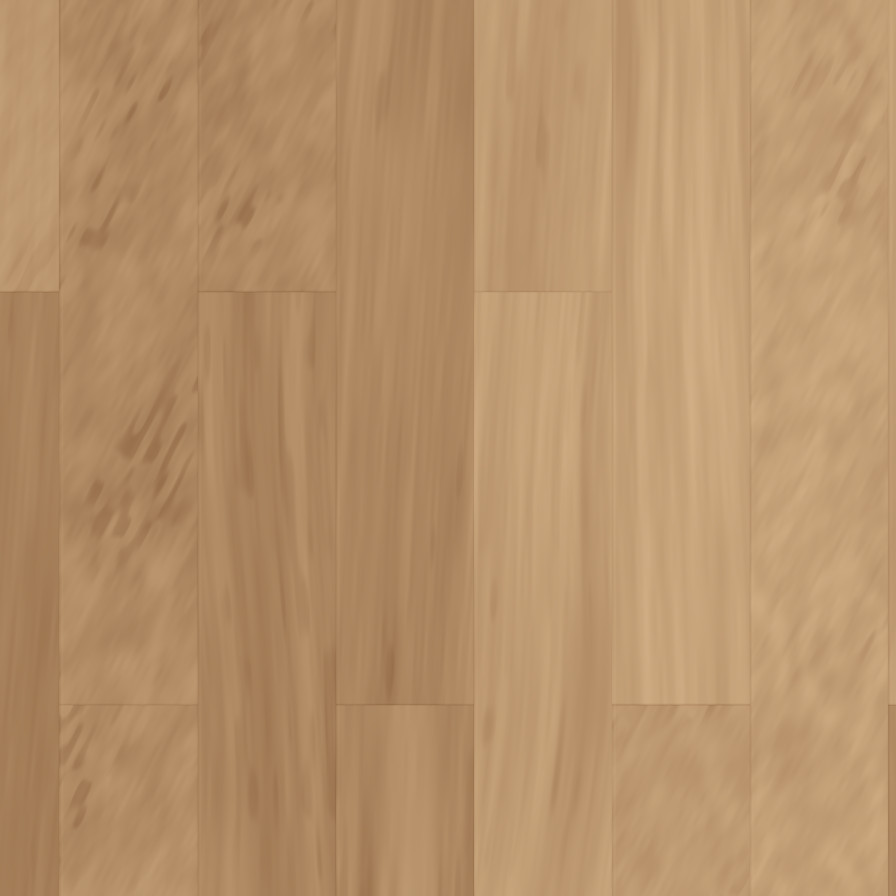
A WebGL 2 fragment shader for this texture:

```glsl
#version 300 es
precision highp float;
// Staggered hardwood floor: upright planks with straight or figured grain.

uniform vec2 u_resolution;
out vec4 fragColor;

const vec3 DARK_WOOD = vec3(0.65, 0.50, 0.35);
const vec3 LIGHT_WOOD = vec3(0.78, 0.64, 0.48);

const float PLANK_WIDTH = 0.1542;
const float PLANK_LENGTH = 1.1;
const float FIRST_SEAM = 0.0664;
const float JOINT_EVEN = 0.6745;
const float JOINT_ODD = 0.2135;
const float LONG_COLUMN = 6.0;   // its end joint slides out of view
const float LONG_SHIFT = 0.4;
const float SEAM_HALF_WIDTH = 0.0008;
const float SEAM_DEPTH = 0.26;
const float JOINT_DEPTH = 0.55;

// Per column: upper tone, lower tone, upper figure, lower figure
const vec4 COLUMNS[8] = vec4[8](
  vec4(0.62, 0.20, 0.6, 0.0), vec4(0.33, 0.50, 1.0, 1.0),
  vec4(0.32, 0.20, 1.0, 0.0), vec4(0.24, 0.30, 0.0, 0.0),
  vec4(0.84, 0.86, 0.1, 0.0), vec4(0.84, 0.70, 0.0, 0.9),
  vec4(0.84, 0.84, 1.0, 1.0), vec4(0.80, 0.30, 0.0, 0.0));

float hash(vec2 cell) {
  uvec2 q = uvec2(ivec2(cell)) * uvec2(1597334673u, 3812015801u);
  uint n = (q.x ^ q.y) * 1597334673u;
  n = (n ^ (n >> 15)) * 2246822519u;
  n ^= n >> 13;
  return float(n >> 8) / 16777216.0;
}

// Smooth value noise, centred on zero
float noise(vec2 p) {
  vec2 i = floor(p), f = fract(p);
  f = f * f * (3.0 - 2.0 * f);
  float low = mix(hash(i), hash(i + vec2(1, 0)), f.x);
  float high = mix(hash(i + vec2(0, 1)), hash(i + vec2(1, 1)), f.x);
  return mix(low, high, f.y) - 0.5;
}

float fbm(vec2 p) {
  float sum = 0.0, gain = 0.6;
  for (int i = 0; i < 3; i++) {
    sum += gain * noise(p);
    p = p * 2.1 + 17.3;
    gain *= 0.45;
  }
  return sum;
}

// Long fibres running up the plank, with short dark pores
float straightGrain(vec2 p, float lean, vec2 seed) {
  p.x += 0.025 * noise(p * vec2(5.0, 3.0) + seed) - lean * p.y;
  float streaks = 0.55 * noise(p * vec2(34.0, 1.3) + seed)
                + 0.42 * noise(p * vec2(90.0, 3.5) + seed)
                + 0.24 * noise(p * vec2(230.0, 13.0) + seed);
  float pores = smoothstep(0.12, 0.4, noise(p * vec2(110.0, 14.0) + seed + 40.0))
              * smoothstep(-0.05, 0.3, noise(p * vec2(22.0, 3.0) + seed + 70.0));
  return streaks - 0.3 * pores;
}

// Curved growth bands with slanted ripples and patches of flecks
float figuredGrain(vec2 p, vec2 seed) {
  float rings = sin(26.0 * fbm(p * vec2(9.0, 4.5) + seed) + 10.0 * p.y);
  vec2 slanted = vec2(p.x - 0.5 * p.y, p.y + 0.3 * p.x);
  float ripples = 0.32 * noise(slanted * vec2(75.0, 28.0) + seed)
                + 0.22 * noise(slanted * vec2(190.0, 45.0) + seed);
  float flecks = smoothstep(0.0, 0.35, noise(slanted * vec2(120.0, 32.0) + seed + 30.0))
               * smoothstep(0.1, 0.35, noise(slanted * vec2(10.0, 7.0) + seed + 60.0));
  return 0.11 * rings + ripples + 0.25 * fbm(p * 14.0 + seed) - 0.5 * flecks;
}

// Soft-edged line around zero distance
float line(float dist, float pixel) {
  return 1.0 - smoothstep(0.0, SEAM_HALF_WIDTH + pixel, abs(dist));
}

void main() {
  vec2 uv = gl_FragCoord.xy / u_resolution;
  vec2 pixel = 1.0 / u_resolution;

  // Plank layout
  float across = (uv.x - FIRST_SEAM) / PLANK_WIDTH + 1.0;
  float column = floor(across);
  float joint = mod(column, 2.0) < 0.5 ? JOINT_EVEN : JOINT_ODD;
  if (column == LONG_COLUMN) joint += LONG_SHIFT;
  float along = (uv.y - joint) / PLANK_LENGTH;
  float row = floor(along);
  vec2 plank = vec2(column, row + 8.0);
  vec2 seed = 100.0 + 200.0 * vec2(hash(plank), hash(plank + 31.0));

  // Tone and grain of this plank
  vec4 style = COLUMNS[clamp(int(column), 0, 7)];
  vec2 toneFigure = row < 0.0 ? style.yw : style.xz;
  float lean = 0.12 * (hash(plank + 57.0) - 0.3);
  float grain = mix(straightGrain(uv, lean, seed), figuredGrain(uv, seed), toneFigure.y);
  float shading = 0.3 * noise(uv * vec2(5.0, 3.0) + seed);
  float tone = toneFigure.x + 0.9 * grain + shading;

  // Seams between columns and joints at plank ends
  float seamDist = (across - floor(across + 0.5)) * PLANK_WIDTH;
  float jointDist = (along - floor(along + 0.5)) * PLANK_LENGTH;
  float seamWear = 0.7 + 0.8 * noise(vec2(floor(across + 0.5) * 7.0, uv.y * 6.0));
  float jointWear = 0.35 + 0.65 * hash(vec2(column, 91.0));
  tone -= SEAM_DEPTH * seamWear * line(seamDist, pixel.x);
  tone -= JOINT_DEPTH * jointWear * line(jointDist, pixel.y);
  tone += 0.1 * line(seamDist - 4.0 * SEAM_HALF_WIDTH, pixel.x);

  fragColor = vec4(mix(DARK_WOOD, LIGHT_WOOD, tone), 1.0);
}
```
